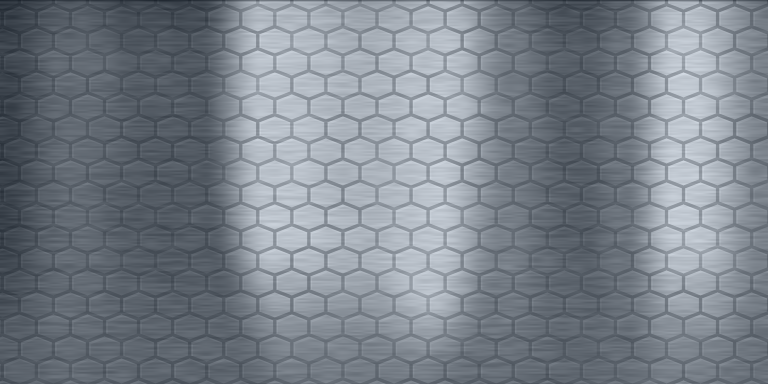
Give the GLSL for this pattern, as a Shadertoy shader.

```glsl
// Brushed steel sheet with soft bands of light and an engraved hexagon mesh.

float hash(vec2 p) {
    return fract(sin(dot(p, vec2(127.1, 311.7))) * 43758.5453);
}

float noise(vec2 p) {
    vec2 i = floor(p), f = fract(p);
    f = f * f * (3.0 - 2.0 * f);
    return mix(mix(hash(i), hash(i + vec2(1, 0)), f.x),
               mix(hash(i + vec2(0, 1)), hash(i + vec2(1, 1)), f.x), f.y);
}

// Distance from inside a wide hexagon to its border; negative outside
float hexInside(vec2 q, vec2 halfCell) {
    q = abs(q);
    float tip = halfCell.y * 0.65, shoulder = halfCell.y * 0.35;
    vec2 normal = normalize(vec2(tip - shoulder, halfCell.x));
    return min(halfCell.x - q.x, normal.y * tip - dot(q, normal));
}

// Two staggered lattices of hexagons cover the sheet
float meshDistance(vec2 p) {
    vec2 halfCell = vec2(0.04435, 0.0573);
    vec2 period = 2.0 * halfCell;
    p -= vec2(0.760, 0.607);
    vec2 even = mod(p + halfCell, period) - halfCell;
    vec2 odd = mod(p, period) - halfCell;
    return max(hexInside(even, halfCell), hexInside(odd, halfCell));
}

float groove(vec2 p) {
    float soft = max(0.0032, 0.8 / iResolution.y);
    return 1.0 - smoothstep(0.0028, 0.0028 + soft, meshDistance(p));
}

// Brightness of the reflected light bands
float sheen(vec2 uv) {
    float u = uv.x, low = 1.0 - uv.y;
    float bend = 0.05 * low * low * low;
    float v = 0.27 + 0.15 * smoothstep(0.0, 0.09, u);
    v -= 0.07 * smoothstep(0.10, 0.19, u);
    v += 0.42 * smoothstep(0.26, 0.34, u - bend);
    v -= 0.07 * exp(-pow((u - 0.47) / 0.06, 2.0));
    v -= 0.28 * smoothstep(0.58, 0.67, u + bend);
    v -= 0.12 * smoothstep(0.66, 0.74, u);
    v += 0.08 * smoothstep(0.76, 0.81, u);
    v += 0.34 * smoothstep(0.81, 0.88, u);
    v -= 0.28 * smoothstep(0.90, 1.0, u);

    // Light dies away towards the bottom, later around the central band
    float reach = 0.42 - 0.16 * exp(-pow((u - 0.57) / 0.07, 2.0));
    v = mix(v, 0.42, 0.8 * (1.0 - smoothstep(0.0, reach, uv.y)));
    return v - 0.06 * smoothstep(0.85, 1.0, uv.y);
}

void mainImage(out vec4 fragColor, in vec2 fragCoord) {
    vec2 uv = fragCoord / iResolution.xy;
    vec2 p = fragCoord / iResolution.y;
    float v = sheen(uv);

    // Horizontal brushing: long streaks and short scratches
    v += 0.045 * (noise(p * vec2(7.0, 170.0)) - 0.5);
    v += 0.065 * (noise(p * vec2(28.0, 240.0) + 31.0) - 0.5);
    v += 0.020 * (noise(p * vec2(4.0, 5.0)) - 0.5);

    // Engraved lines with uneven depth and a faint lit lip
    float line = groove(p);
    float lip = max(groove(p + vec2(-0.004, 0.005)) - line, 0.0);
    float depth = 0.75 + 0.5 * noise(p * 9.0 + 5.0);
    v *= 1.0 - line * depth * mix(0.13, 0.22, smoothstep(0.35, 0.7, v));
    v += 0.03 * lip * depth;

    // Dark upper rim
    v *= 1.0 - 0.35 * smoothstep(0.994, 0.999, uv.y);

    vec3 steel = v + vec3(-0.030, 0.0, 0.035);
    fragColor = vec4(clamp(steel, 0.0, 1.0), 1.0);
}
```
